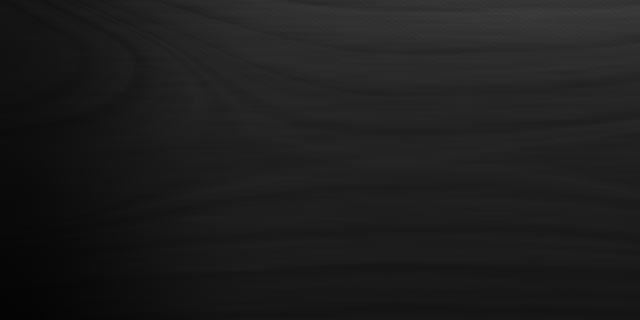
A WebGL 2 fragment shader for this texture:

```glsl
#version 300 es
precision highp float;

uniform vec2 u_resolution;
out vec4 fragColor;

float hash(ivec2 cell) {
    uvec2 c = uvec2(cell) * uvec2(1597u, 3571u);
    uint h = (c.x ^ (c.y << 7)) * 747796u + 28913u;
    h = ((h >> 15) ^ h) * 277803u;
    h = ((h >> 13) ^ h) * 65537u;
    return float((h >> 8) & 65535u) / 65535.0;
}

// Smooth value noise in -1..1
float noise(vec2 p) {
    ivec2 i = ivec2(floor(p));
    vec2 f = fract(p);
    f = f * f * (3.0 - 2.0 * f);
    float low = mix(hash(i), hash(i + ivec2(1, 0)), f.x);
    float high = mix(hash(i + ivec2(0, 1)), hash(i + ivec2(1, 1)), f.x);
    return 2.0 * mix(low, high, f.y) - 1.0;
}

// Saddle whose contours form side arches and long bowed curves
float grainField(vec2 p, vec2 centre) {
    vec2 q = p - centre;
    float upperBend = mix(0.20, 0.045, smoothstep(-0.4, 0.4, q.x));
    float bend = 0.0133 + upperBend * smoothstep(0.02, 0.4, q.y)
               + 0.02 * smoothstep(0.0, 0.2, -q.y);
    float f = q.y * q.y - bend * q.x * q.x;
    float wobble = 0.008 * noise(p * vec2(2.5, 7.0)) + 0.003 * noise(p * vec2(6.0, 22.0));
    return f / sqrt(abs(f) + 0.004) + wobble;
}

// Dark edge that is crisp on one side and fades on the other
float growthLine(float d, float crisp, float fade) {
    float w = d < 0.0 ? crisp : fade;
    return exp(-d * d / (w * w));
}

float growthRings(float field, float spacing, float first) {
    float sum = 0.0;
    for (int i = -2; i < 5; i++) {
        float jitter = 0.02 * (hash(ivec2(i + 20, 5)) - 0.5);
        float strength = 0.6 + 0.4 * hash(ivec2(i + 20, 9));
        sum += strength * growthLine(field - first - spacing * float(i) - jitter, 0.011, 0.032);
    }
    return sum;
}

float grainBands(float field, vec2 p) {
    return 0.050 * noise(vec2(field * 17.0, p.y * 3.0 + 7.0))
         + 0.040 * noise(vec2(field * 43.0, p.y * 4.0 + 31.0))
         + 0.025 * noise(vec2(field * 95.0, p.y * 5.0 + p.x));
}

float streaks(vec2 p) {
    return 0.035 * noise(p * vec2(4.0, 75.0))
         + 0.040 * noise(p * vec2(9.0, 140.0) + 40.0);
}

// Fine slanted weave
float hatch(vec2 p, float period) {
    float phase = 6.2832 * dot(p, vec2(0.55, 0.835)) / period;
    return sin(phase) * (0.75 + 0.25 * noise(p * 60.0));
}

float lighting(vec2 uv) {
    float side = smoothstep(-0.02, 0.42, uv.x);
    vec2 g = (uv - vec2(0.85, 1.06)) / vec2(0.36, 0.22);
    float corner = 0.055 * exp(-dot(g, g));
    return 0.013 + 0.070 * side + uv.y * mix(0.065, 0.088, side) + corner;
}

void main() {
    vec2 uv = gl_FragCoord.xy / u_resolution;
    vec2 p = gl_FragCoord.xy / u_resolution.y;

    // Wood grain
    float field = grainField(p, vec2(1.3, 0.5));
    float ringFade = 0.75 + 0.25 * noise(p * vec2(1.7, 4.0) + 12.0);
    float relief = 1.03 + grainBands(field, p) + streaks(p);
    relief -= 0.20 * ringFade * growthRings(field, 0.13, -0.06);

    // Surface weave and light
    relief += 0.035 * hatch(p, 0.0125);
    float grey = lighting(uv) * relief;
    fragColor = vec4(vec3(grey), 1.0);
}
```
